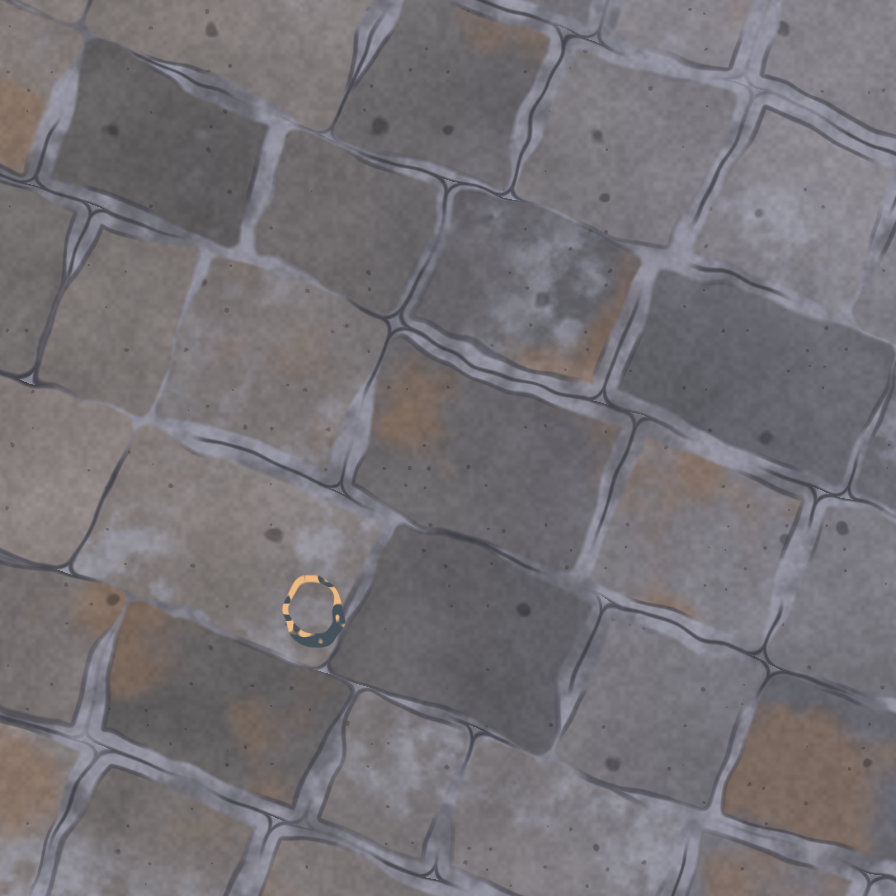
Reproduce this texture procedurally as a three.js fragment shader.

```glsl
// Worn grey paving: slanted courses of uneven rounded blocks with pale mortar.
// Jittered row and column edges give a rounded-box distance per stone; value
// noise adds warped joints, grain, stains and pits. A small glossy ring lies on top.
varying vec2 vUv;

const vec2 ALONG = vec2(0.934, -0.358);   // direction of the courses
const vec2 PITCH = vec2(0.235, 0.188);    // mean stone size
const vec3 STONE_DARK = vec3(0.355, 0.353, 0.372);
const vec3 STONE_LIGHT = vec3(0.515, 0.495, 0.505);
const vec3 MORTAR_DARK = vec3(0.42, 0.42, 0.46);
const vec3 MORTAR_LIGHT = vec3(0.58, 0.58, 0.64);
const vec3 CRACK = vec3(0.23, 0.23, 0.26);
const vec3 BLOOM = vec3(0.62, 0.63, 0.69);
const vec3 RUST = vec3(0.53, 0.42, 0.34);
const vec3 RING_SLATE = vec3(0.27, 0.32, 0.36);
const vec3 RING_GLINT = vec3(0.93, 0.72, 0.50);

float hash(vec2 p) {
  vec3 q = fract(p.xyx * 0.1031);
  q += dot(q, q.yzx + 33.33);
  return fract((q.x + q.y) * q.z);
}

float noise(vec2 p) {
  vec2 i = floor(p), f = fract(p);
  f = f * f * (3.0 - 2.0 * f);
  return mix(mix(hash(i), hash(i + vec2(1, 0)), f.x),
             mix(hash(i + vec2(0, 1)), hash(i + vec2(1, 1)), f.x), f.y);
}

float fbm(vec2 p) {
  float sum = 0.0, amp = 0.53;
  for (int i = 0; i < 4; i++) {
    sum += amp * noise(p);
    p = mat2(1.6, 1.2, -1.2, 1.6) * p + 7.3;
    amp *= 0.5;
  }
  return sum;
}

// Jittered position of edge i, and the index of the cell that holds x
float edgeAt(float i, float seed, float jitter) {
  return i + jitter * (hash(vec2(i, seed) + 51.0) - 0.5);
}

float cellOf(float x, float seed, float jitter) {
  float i = floor(x);
  if (x < edgeAt(i, seed, jitter)) return i - 1.0;
  return x >= edgeAt(i + 1.0, seed, jitter) ? i + 1.0 : i;
}

float roundedBox(vec2 p, vec2 halfSize, float radius) {
  vec2 q = abs(p) - halfSize + radius;
  return length(max(q, 0.0)) + min(max(q.x, q.y), 0.0) - radius;
}

// x: depth inside the stone, yz: stone id
vec3 paving(vec2 p) {
  vec2 g = p / PITCH;
  float row = cellOf(g.y, 3.0, 0.16);
  float seed = row * 7.0 + 20.0;
  float col = cellOf(g.x, seed, 0.55);
  vec2 lo = vec2(edgeAt(col, seed, 0.55), edgeAt(row, 3.0, 0.16)) * PITCH;
  vec2 hi = vec2(edgeAt(col + 1.0, seed, 0.55), edgeAt(row + 1.0, 3.0, 0.16)) * PITCH;
  return vec3(-roundedBox(p - 0.5 * (lo + hi), 0.5 * (hi - lo), 0.018), col, row);
}

// Sparse soft dark dots
float pits(vec2 p, float scale, float share) {
  vec2 id = floor(p * scale);
  vec2 centre = 0.3 + 0.4 * vec2(hash(id + 5.0), hash(id + 9.0));
  float radius = mix(0.06, 0.16, hash(id + 13.0));
  float dist = length(fract(p * scale) - centre) + 0.08 * (noise(p * scale * 9.0) - 0.5);
  return step(hash(id + 17.0), share) * (1.0 - smoothstep(radius * 0.4, radius, dist));
}

vec3 stoneColour(vec2 p, vec2 id) {
  float tone = hash(id + 31.0) + 0.25 * smoothstep(1.2, 1.9, p.x + p.y);
  vec3 c = mix(STONE_DARK, STONE_LIGHT, clamp(tone, 0.08, 1.1));
  c *= mix(vec3(1.02, 1.0, 0.97), vec3(0.98, 1.0, 1.04), smoothstep(0.2, 0.9, p.x));
  c *= 1.0 + 0.26 * (fbm(p * 9.0 + id) - 0.5);
  float speckle = smoothstep(0.3, 0.7, fbm(p * 38.0));
  float bloom = smoothstep(0.48, 0.7, fbm(p * 8.0 + 40.0)) * step(0.55, hash(id + 71.0));
  float rust = smoothstep(0.5, 0.72, fbm(p * 7.0 + 90.0)) * step(0.7, hash(id + 83.0));
  c = mix(c, BLOOM, 0.6 * bloom * speckle);
  c = mix(c, RUST, 0.6 * rust);
  return c * (1.0 - 0.28 * pits(p, 11.0, 0.2) - 0.22 * pits(p, 45.0, 0.15));
}

vec3 addRing(vec3 base, vec2 p) {
  float wobble = 0.006 * (noise(p * 60.0) - 0.5);
  float radius = length(p * vec2(1.12, 0.9)) + wobble;
  float lower = dot(normalize(p + 0.0001), vec2(0.45, -0.89));
  float band = abs(radius - 0.033) - mix(0.003, 0.0075, smoothstep(-0.4, 1.0, lower));
  float glint = smoothstep(0.45, 0.6, noise(p * 110.0) - 0.35 * lower);
  vec3 metal = mix(RING_SLATE, RING_GLINT, glint);
  return mix(base, metal, 1.0 - smoothstep(-0.001, 0.0015, band));
}

void main() {
  vec2 p = vUv;
  vec2 warp = 0.026 * (vec2(noise(p * 7.0), noise(p * 7.0 + 30.0)) - 0.5)
            + 0.008 * (vec2(noise(p * 32.0), noise(p * 32.0 + 60.0)) - 0.5);
  vec2 q = p + warp;
  vec3 stone = paving(vec2(dot(q, ALONG), dot(q, vec2(-ALONG.y, ALONG.x))));

  // Mortar swells and thins along the joints; cracks open on its rim and centre
  float width = mix(0.001, 0.017, smoothstep(0.2, 0.8, noise(p * 8.0 + 15.0) + 0.2 * (p.x - 0.5)));
  float mortar = 1.0 - smoothstep(width - 0.003, width + 0.003, stone.x);
  float rim = 1.0 - smoothstep(0.001, 0.004, abs(stone.x - width));
  float seam = 1.0 - smoothstep(0.0005, 0.0035, abs(stone.x));
  vec3 filler = mix(MORTAR_DARK, MORTAR_LIGHT, smoothstep(0.25, 0.65, fbm(p * 26.0 + 8.0)));

  vec3 colour = mix(stoneColour(p, stone.yz), filler, 0.9 * mortar);
  colour = mix(colour, CRACK, 0.55 * rim * smoothstep(0.45, 0.75, noise(p * 15.0 + 3.0)));
  colour = mix(colour, CRACK, 0.75 * seam * smoothstep(0.4, 0.7, noise(p * 11.0 + 77.0)));
  colour *= 1.0 + 0.09 * (noise(p * 190.0) - 0.5) + 0.08 * (noise(p * 95.0) - 0.5);
  gl_FragColor = vec4(addRing(colour, p - vec2(0.349, 0.32)), 1.0);
}
```
